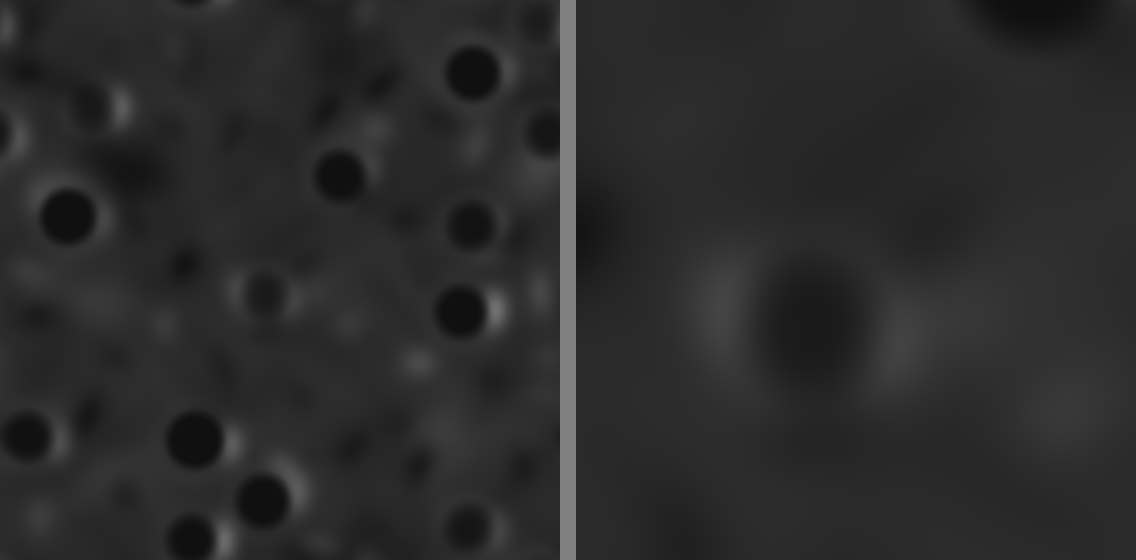
Left: the whole. Right: its middle third, enlarged.
This texture is drawn by a Shadertoy shader. Its source:

```glsl
// Dark blurred surface with soft round pits, side glints and faint smudges.
#define BASE_TONE 0.163
#define PIT_TONE 0.062
#define PIT_COUNT 14
#define PIT_MIN_RADIUS 0.031
#define PIT_MAX_RADIUS 0.050
#define SMUDGE_DARK 0.085
#define SMUDGE_LIGHT 0.115
#define BROAD_SHARE 0.75
#define RIPPLE 0.008

vec3 hash3(vec2 cell) {
    vec3 q = fract(cell.xyx * vec3(0.1031, 0.1030, 0.0973) + 0.37);
    q += dot(q, q.yxz + 33.33);
    return fract((q.xxy + q.yzz) * q.zyx);
}

// Shortest offset on a canvas that repeats every unit.
vec2 wrapOffset(vec2 d) {
    return fract(d + 0.5) - 0.5;
}

float bump(vec2 d, vec2 size) {
    d /= size;
    return exp(-dot(d, d));
}

// Slow undulation of the ground tone.
float ripples(vec2 p) {
    vec2 q = p + 0.04 * sin(p.yx * 15.0 + vec2(0.4, 2.1));
    return sin(q.x * 23.0 + q.y * 9.0)
         + sin(q.y * 29.0 - q.x * 14.0 + 1.7)
         + 0.8 * sin(q.x * 47.0 + 2.3) * sin(q.y * 43.0);
}

// Light and dark oval smudges, one per jittered cell.
float smudges(vec2 p, float cells, float seed) {
    vec2 home = floor(p * cells);
    float size = 0.29 / cells;
    float sum = 0.0;
    for (int y = -1; y <= 1; y++)
    for (int x = -1; x <= 1; x++) {
        vec2 cell = home + vec2(x, y);
        vec2 id = mod(cell, cells) + seed;
        vec3 place = hash3(id + 11.0);
        vec3 look = hash3(id + 57.0);
        vec2 d = p - (cell + place.xy) / cells;
        float angle = 6.2832 * place.z;
        d = mat2(cos(angle), sin(angle), -sin(angle), cos(angle)) * d;
        float stretch = mix(1.0, 1.35, look.y);
        float strength = look.x * sqrt(look.x);
        strength *= look.z < 0.56 ? -SMUDGE_DARK : SMUDGE_LIGHT;
        sum += strength * bump(d, size * vec2(stretch, 1.0 / stretch));
    }
    return sum;
}

void mainImage(out vec4 fragColor, in vec2 fragCoord) {
    vec2 p = fragCoord / iResolution.y;
    float tone = BASE_TONE + RIPPLE * ripples(p);
    tone += smudges(p, 9.0, 0.0) + BROAD_SHARE * smudges(p, 5.0, 130.0);

    // Pits from large and crisp to small and hazy, each with a glint beside it.
    float pitMask = 0.0;
    for (int i = 0; i < PIT_COUNT; i++) {
        float n = float(i);
        vec3 jitter = hash3(vec2(n, 83.0));
        vec3 look = hash3(vec2(n, 29.0));
        vec2 center = n * vec2(0.7549, 0.5698) + 0.2 * (jitter.xy - 0.5);
        vec2 d = wrapOffset(p - center);
        float grade = fract((n * 5.0 + 0.5) / float(PIT_COUNT));
        float radius = mix(PIT_MIN_RADIUS, PIT_MAX_RADIUS, grade);
        float blur = mix(0.031, 0.012, sqrt(grade));
        float depth = mix(0.55, 1.0, smoothstep(0.0, 0.6, grade));
        float glint = mix(0.07, 0.27, look.y * look.y);
        vec2 glintOffset = vec2(radius + 0.016, 0.04 * (look.z - 0.5));

        tone += glint * bump(d - glintOffset, vec2(0.025, 0.036));
        tone += 0.02 * bump(vec2(length(d) - radius - 0.018, 0.0), vec2(0.018));
        float pit = 1.0 - smoothstep(radius - blur, radius + blur, length(d));
        pitMask = max(pitMask, pit * depth);
    }

    tone = mix(max(tone, PIT_TONE), PIT_TONE, pitMask);
    fragColor = vec4(vec3(tone), 1.0);
}
```
